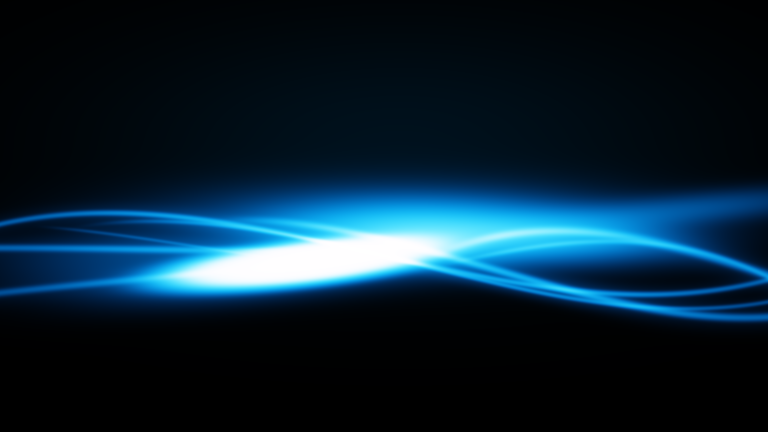
A Shadertoy shader for this background:

```glsl
const vec3 BACKDROP_COLOR = vec3(0.0, 0.066, 0.112);
const vec2 BACKDROP_CENTER = vec2(0.52, 0.67);
const vec2 BACKDROP_SIZE = vec2(0.40, 0.28);

const vec2 CORE_CENTER = vec2(0.397, 0.391);
const vec2 CORE_SIZE = vec2(0.175, 0.047);
const float CORE_TILT = 0.19;
const float CORE_POWER = 4.6;

// Light response: green and blue saturate early, red only at high energy
const vec2 COOL_RESPONSE = vec2(1.0, 2.4);
const float RED_RESPONSE = 0.045;

// Soft glows: center and size, then tilt and power
const int GLOWS = 6;
const vec4 GLOW_SHAPE[GLOWS] = vec4[](
    vec4(0.553, 0.462, 0.150, 0.055),
    vec4(0.520, 0.475, 0.270, 0.083),
    vec4(0.880, 0.512, 0.190, 0.034),
    vec4(0.740, 0.452, 0.130, 0.050),
    vec4(0.140, 0.395, 0.150, 0.050),
    vec4(0.360, 0.378, 0.190, 0.055));
const vec2 GLOW_LIGHT[GLOWS] = vec2[](
    vec2(-0.03, 1.55), vec2(0.0, 0.50), vec2(0.18, 0.32),
    vec2(-0.05, 0.65), vec2(0.10, 0.16), vec2(0.19, 0.55));

// Ribbons: cubic control heights, then start x, end x, half width, power
const int RIBBONS = 8;
const vec4 RIBBON_HEIGHTS[RIBBONS] = vec4[](
    vec4(0.481, 0.611, 0.201, 0.352),
    vec4(0.486, 0.528, 0.243, 0.266),
    vec4(0.468, 0.575, 0.207, 0.301),
    vec4(0.394, 0.523, 0.454, 0.363),
    vec4(0.380, 0.442, 0.487, 0.359),
    vec4(0.426, 0.426, 0.417, 0.421),
    vec4(0.322, 0.343, 0.359, 0.380),
    vec4(0.477, 0.463, 0.421, 0.394));
const vec4 RIBBON_SPAN[RIBBONS] = vec4[](
    vec4(0.00, 1.00, 0.0060, 0.75),
    vec4(0.26, 1.00, 0.0085, 0.85),
    vec4(0.08, 1.00, 0.0050, 0.55),
    vec4(0.547, 1.00, 0.0100, 1.00),
    vec4(0.56, 1.00, 0.0060, 0.55),
    vec4(0.00, 0.43, 0.0075, 0.75),
    vec4(0.00, 0.33, 0.0080, 0.60),
    vec4(0.04, 0.39, 0.0040, 0.25));

// Squared distance in a sheared ellipse, 1 on its rim
float ellipse(vec2 p, vec2 center, vec2 size, float tilt) {
    vec2 d = p - center;
    d.y -= tilt * d.x;
    d /= size;
    return dot(d, d);
}

float cubic(vec4 h, float t) {
    vec3 a = mix(h.xyz, h.yzw, t);
    vec2 b = mix(a.xy, a.yz, t);
    return mix(b.x, b.y, t);
}

float ribbon(vec2 p, vec4 heights, vec4 span) {
    float t = (p.x - span.x) / (span.y - span.x);
    float d = (p.y - cubic(heights, clamp(t, 0.0, 1.0))) / span.z;
    // Ends inside the canvas fade out; ends on its border stay lit
    float head = span.x > 0.0 ? smoothstep(0.0, 0.25, t) : 1.0;
    float tail = span.y < 1.0 ? 1.0 - smoothstep(0.7, 1.0, t) : 1.0;
    // Thin the light toward the left and right borders
    float border = mix(0.5, 1.0, smoothstep(0.0, 0.3, min(p.x, 1.0 - p.x)));
    float line = exp(-d * d) + 0.12 * exp(-0.08 * d * d);
    return span.w * line * head * tail * border;
}

void mainImage(out vec4 fragColor, in vec2 fragCoord) {
    vec2 p = fragCoord / iResolution.xy;

    // Flat-topped bright core
    float core = ellipse(p, CORE_CENTER, CORE_SIZE, CORE_TILT);
    float energy = CORE_POWER * exp(-core * core);

    for (int i = 0; i < GLOWS; i++) {
        vec4 s = GLOW_SHAPE[i];
        vec2 light = GLOW_LIGHT[i];
        energy += light.y * exp(-ellipse(p, s.xy, s.zw, light.x));
    }
    for (int i = 0; i < RIBBONS; i++)
        energy += ribbon(p, RIBBON_HEIGHTS[i], RIBBON_SPAN[i]);

    // Tone curve over the dim backdrop
    vec3 exposure = vec3(RED_RESPONSE * energy * energy * energy, COOL_RESPONSE * energy);
    vec3 light = 1.0 - exp(-exposure);
    vec3 backdrop = BACKDROP_COLOR * exp(-ellipse(p, BACKDROP_CENTER, BACKDROP_SIZE, 0.0));
    fragColor = vec4(light + backdrop * (1.0 - light), 1.0);
}
```
